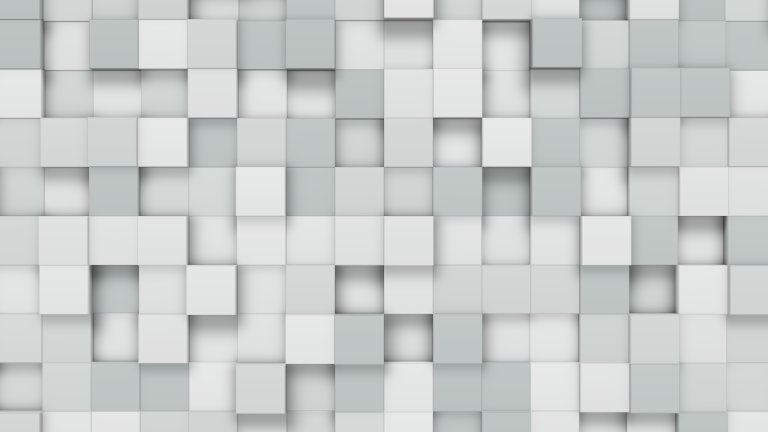
Write a Shadertoy shader that draws this background.

```glsl
// Wall of pale square blocks pushed in and out at random, lit softly from above.

float hash(vec2 p) {
    vec3 q = fract(vec3(p.xyx) * vec3(0.1031, 0.1030, 0.0973));
    q += dot(q, q.yzx + 33.33);
    return fract((q.x + q.y) * q.z);
}

// Most blocks sit near the middle depth, a few are far out or far in
float blockHeight(vec2 cell) {
    return 0.5 * (hash(cell + 71.0) + hash(cell + 137.0));
}

vec3 blockColor(vec2 cell) {
    float pick = hash(cell + 211.0);
    vec3 color = pick < 0.28 ? vec3(0.745, 0.773, 0.766)
               : pick < 0.57 ? vec3(0.822, 0.840, 0.834)
                             : vec3(0.887, 0.891, 0.889);
    return color + 0.025 * (hash(cell + 307.0) - 0.5);
}

// Perspective: nearer layers spread away from the canvas centre
vec2 toLayer(vec2 p, float z) {
    return p / (1.0 + 0.03 * (z - 0.45));
}

// Dropped shadow and contact darkening from the taller neighbours
float lightAt(vec2 q, vec2 cell, float z) {
    float light = 1.0;
    for (int j = -1; j <= 1; j++)
    for (int i = -1; i <= 1; i++) {
        vec2 other = cell + vec2(i, j);
        float rise = max(blockHeight(other) - z, 0.0);
        vec2 offset = q - other - 0.5;
        float contactDist = length(max(abs(offset) - 0.5, 0.0));
        vec2 dropped = offset + vec2(-0.03, 0.35 * rise);
        float shadowDist = length(max(abs(dropped) - vec2(0.42, 0.46), 0.0));
        float blur = 0.10 + 0.28 * rise;
        light *= 1.0 - 0.12 * smoothstep(0.0, 0.5, rise) * exp(-contactDist * 14.0);
        light *= 1.0 - 0.28 * smoothstep(0.0, 0.6, rise)
                     * exp(-shadowDist * shadowDist / (blur * blur));
    }
    return light;
}

vec3 wall(vec2 p) {
    // Step down through the layers until a block is met
    vec2 cell = vec2(0.0), q = p;
    float z = 1.0;
    for (int i = 0; i <= 20; i++) {
        z = 1.0 - float(i) / 20.0;
        q = toLayer(p, z);
        cell = floor(q);
        if (blockHeight(cell) >= z) break;
    }

    float top = blockHeight(cell);
    vec3 color = blockColor(cell);
    vec2 face = toLayer(p, top) - cell;
    vec2 inset = 0.5 - abs(face - 0.5);
    float edge = min(inset.x, inset.y);

    // Side walls, seen where the front face leaves its cell
    if (edge < 0.0) {
        float facing = face.y > 1.0 ? 1.02 : face.y < 0.0 ? 0.66 : 0.84;
        return color * facing * lightAt(q, cell, z);
    }

    // Front face with a faint gradient and a fine seam
    color *= 0.99 + 0.02 * face.y;
    color *= 1.0 - 0.09 * (1.0 - smoothstep(0.006, 0.022, edge));
    return color * lightAt(face + cell, cell, top);
}

void mainImage(out vec4 fragColor, in vec2 fragCoord) {
    vec3 color = vec3(0.0);
    // Nine samples per pixel smooth the edges
    for (int j = -1; j <= 1; j++)
    for (int i = -1; i <= 1; i++) {
        vec2 point = fragCoord + vec2(i, j) / 3.0;
        vec2 p = (point - 0.5 * iResolution.xy) / iResolution.y;
        color += wall(p * 8.84);   // block rows down the canvas
    }
    fragColor = vec4(color / 9.0, 1.0);
}
```
